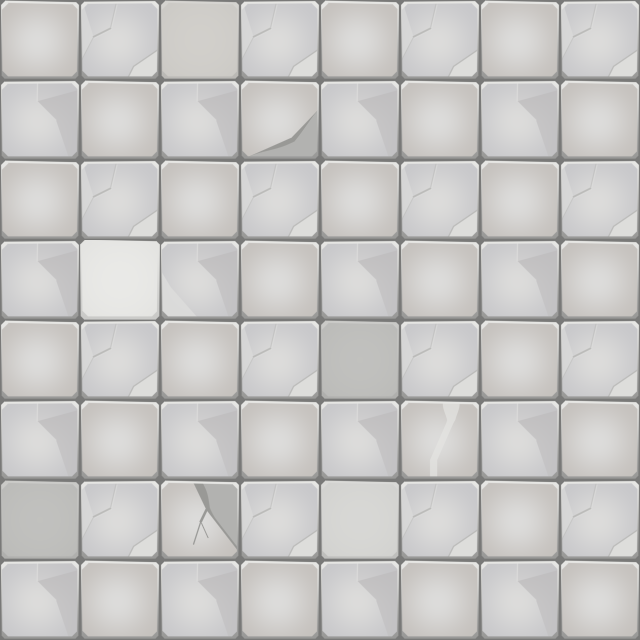
A three.js fragment shader for this texture:

```glsl
varying vec2 vUv;

const float TILES = 8.0;
const float SOFT = 0.009;      // half width of a smoothed edge, in tiles
const float HALF_TILE = 0.483;
const float OUTER_CUT = 0.925; // corner cut of the stone
const float INNER_CUT = 0.855; // corner cut of its top face
const vec3 GROUT = vec3(0.475, 0.475, 0.47);
const vec3 BEVEL_LIGHT = vec3(0.90, 0.90, 0.89);
const vec3 BEVEL_DARK = vec3(0.60, 0.60, 0.595);
const vec3 CENTRE = vec3(0.862, 0.86, 0.855);
const vec3 WARM_RIM = vec3(0.775, 0.76, 0.745);
const vec3 COOL_RIM = vec3(0.785, 0.785, 0.795);
const vec3 CHIP_LIGHT = vec3(0.865, 0.865, 0.86);
const vec3 FACET_DARK = vec3(0.745, 0.738, 0.742);
const vec3 BROKEN = vec3(0.70, 0.70, 0.69);
const vec3 BROKEN_EDGE = vec3(0.60, 0.60, 0.59);
const vec3 WORN_DARK = vec3(0.735, 0.735, 0.725);
const vec3 WORN_PALE = vec3(0.825, 0.825, 0.815);
const vec3 WORN_BEIGE = vec3(0.80, 0.792, 0.775);
const vec3 BLEACHED = vec3(0.895, 0.895, 0.885);

float fill(float d) { return smoothstep(-SOFT, SOFT, d); }

// Signed distance to a line, positive to the left of a -> b
float side(vec2 p, vec2 a, vec2 b) {
  vec2 d = normalize(b - a);
  return d.x * (p.y - a.y) - d.y * (p.x - a.x);
}

float line(vec2 p, vec2 a, vec2 b, float width) {
  vec2 d = b - a;
  float t = clamp(dot(p - a, d) / dot(d, d), 0.0, 1.0);
  return fill(width - length(p - a - t * d));
}

float at(vec2 cell, float x, float y) {
  return step(length(cell - vec2(x, y)), 0.5);
}

// Split slab with a light chip in the lower right corner
vec3 splitSlab(vec3 c, vec2 p) {
  vec2 a = vec2(0.45, 0.95), b = vec2(0.38, 0.645), e = vec2(0.17, 0.54), f = vec2(0.02, 0.25);
  float facet = min(-side(p, vec2(0.05, 0.92), e), -side(p, e, f));
  c = mix(c, CHIP_LIGHT, 0.6 * fill(facet));
  vec2 lit = p + vec2(-0.012, 0.015);
  float glow = max(line(lit, a, b, 0.008), line(lit, b, e, 0.008));
  c = mix(c, CHIP_LIGHT, 0.6 * glow);
  float crack = max(0.6 * line(p, a, b, 0.007), line(p, b, e, 0.011));
  c = mix(c, BROKEN, 0.75 * max(crack, 0.6 * line(p, e, f, 0.006)));
  vec2 k = vec2(0.67, 0.17);
  float chip = min(side(p, vec2(0.97, 0.375), k), side(p, k, vec2(0.60, 0.03)));
  c = mix(c, CHIP_LIGHT, fill(chip));
  return mix(c, BROKEN, 0.75 * fill(0.008 - abs(chip)));
}

// Slab with a sunken facet on the right
vec3 sunkenSlab(vec3 c, vec2 p) {
  vec2 a = vec2(0.47, 0.98), b = vec2(0.465, 0.735), e = vec2(0.70, 0.50), f = vec2(0.86, 0.03);
  float ridge = side(p, b, vec2(0.98, 0.875));
  float sunken = min(-ridge, max(side(p, b, e), side(p, e, f)));
  float upper = min(ridge, p.x - b.x);
  c = mix(c, FACET_DARK, 0.25 * fill(upper));
  c = mix(c, FACET_DARK, fill(sunken) * mix(0.45, 0.9, p.y));
  float rim = max(line(p, a, b, 0.008), 0.6 * line(p, b, e, 0.006));
  return mix(c, CHIP_LIGHT, 0.8 * rim);
}

// Breaks and cracks on single slabs
vec3 damage(vec3 c, vec2 p, vec2 cell) {
  vec2 k = vec2(0.645, 0.28);
  float low = max(-side(p, vec2(0.125, 0.05), k), -side(p, k, vec2(0.99, 0.64)));
  float lowBand = 0.06 * smoothstep(0.1, 0.6, p.x) * (1.0 - smoothstep(0.65, 1.0, p.x));
  vec3 lowColor = mix(BROKEN_EDGE, BROKEN, fill(low - lowBand));
  c = mix(c, lowColor, fill(low) * at(cell, 3.0, 6.0));

  k = vec2(0.58, 0.625);
  float high = min(side(p, vec2(0.42, 0.96), k), side(p, k, vec2(0.97, 0.12)));
  float highBand = 0.025 + 0.08 * smoothstep(0.5, 0.9, p.y);
  vec3 highColor = mix(BROKEN_EDGE, BROKEN, fill(high - highBand));
  vec2 fork = vec2(0.51, 0.48);
  float crack = max(line(p, k, fork, 0.016), line(p, fork, vec2(0.42, 0.20), 0.008));
  crack = max(crack, line(p, fork, vec2(0.60, 0.28), 0.006));
  float split = at(cell, 2.0, 1.0);
  c = mix(c, BROKEN_EDGE, crack * split);
  c = mix(c, highColor, fill(high) * split);

  k = vec2(0.135, 0.41);
  float corner = max(-side(p, vec2(0.02, 0.60), k), -side(p, k, vec2(0.47, 0.03)));
  c = mix(c, CHIP_LIGHT, 0.85 * fill(corner) * at(cell, 2.0, 4.0));

  float veinX = 0.42 + 0.22 * clamp((p.y - 0.25) / 0.5, 0.0, 1.0);
  float veinWidth = 0.045 + 0.06 * smoothstep(0.7, 0.95, p.y);
  float vein = fill(veinWidth - abs(p.x - veinX));
  return mix(c, BLEACHED, 0.7 * vein * at(cell, 5.0, 2.0));
}

void main() {
  vec2 cell = mod(floor(vUv * TILES), TILES), p = fract(vUv * TILES), q = p - 0.5;
  vec2 odd = mod(cell, 2.0);
  float split = odd.x * odd.y, sunken = (1.0 - odd.x) * (1.0 - odd.y);
  float plain = 1.0 - split - sunken;

  // Stone outline with slightly slanted edges, and the face inside its bevel
  float tilt = mix(0.008, -0.022, plain), bleached = at(cell, 1.0, 4.0);
  vec2 edge = HALF_TILE - abs(q) + vec2(0.008 * q.y, tilt * q.x * step(0.0, q.y));
  float diagonal = abs(q.x) + abs(q.y);
  float stone = min(min(edge.x, edge.y), 0.7 * (OUTER_CUT - diagonal)) + 0.012 * bleached;
  float inset = min(edge.x - mix(0.010, 0.018, step(0.0, q.x)), edge.y - 0.028);
  float top = min(inset, 0.7 * (INNER_CUT - diagonal));

  // Face shading by kind
  vec3 rim = mix(COOL_RIM, WARM_RIM, plain);
  vec3 face = mix(CENTRE, rim, smoothstep(0.02, 0.62, length(q + vec2(0.03, 0.02))));
  face = mix(face, splitSlab(face, p), split);
  face = mix(face, sunkenSlab(face, p), sunken);
  face = damage(face, p, cell);

  // Worn slabs have an even tone and a faint bevel
  float dark = at(cell, 4.0, 3.0) + at(cell, 0.0, 1.0);
  float pale = at(cell, 4.0, 1.0), beige = at(cell, 2.0, 7.0);
  vec3 worn = WORN_DARK * dark + WORN_PALE * pale + WORN_BEIGE * beige + BLEACHED * bleached;
  float wear = dark + pale + beige + bleached;
  face = mix(face, worn + 0.02 - 0.06 * dot(q, q), wear);

  vec3 bevel = mix(BEVEL_DARK, BEVEL_LIGHT, smoothstep(-0.5, 0.45, q.y));
  bevel = mix(bevel, face, 0.65 * wear);
  gl_FragColor = vec4(mix(GROUT, mix(bevel, face, fill(top)), fill(stone)), 1.0);
}
```
